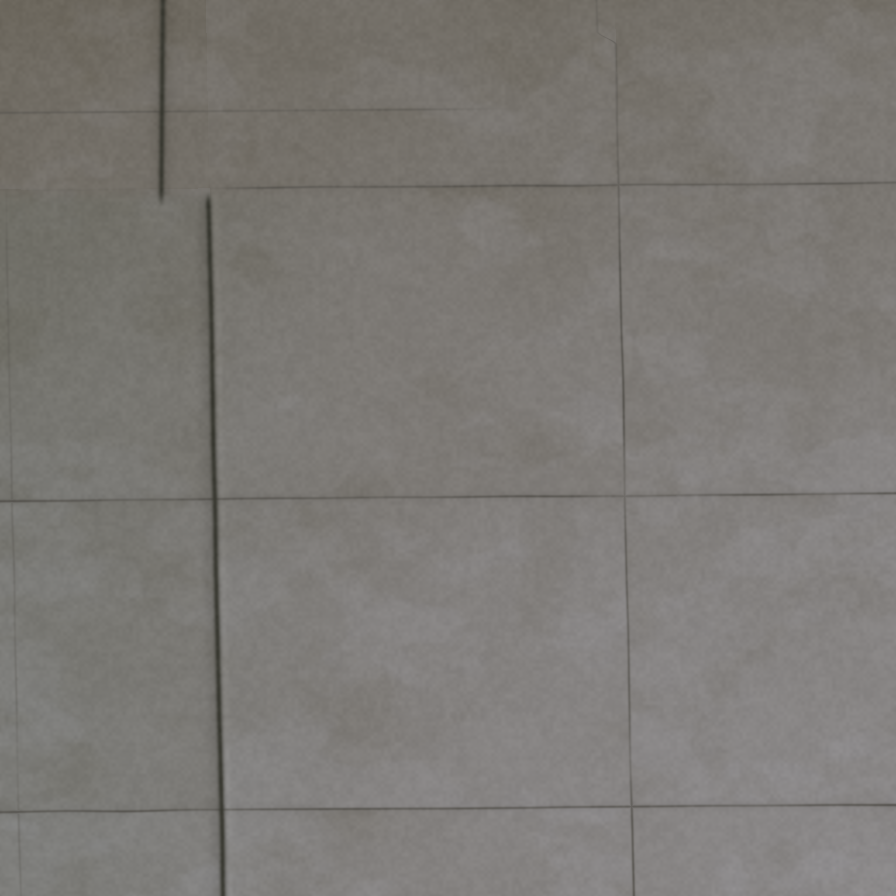
Give the GLSL for this texture, as a Shadertoy shader.

```glsl
#define ROW_PITCH 0.347
#define ROW_START 0.096
#define COLUMN_PITCH 0.456
#define COLUMN_START 0.251
#define ROW_TILT 0.008
#define COLUMN_TILT 0.021
#define SEAM_HEIGHT 0.782
#define JOINT_WIDTH 0.0016
#define GAP_WIDTH 0.0033
#define MOTTLE 0.85
#define GRAIN 0.022

const vec3 WARM_GREY = vec3(0.42, 0.40, 0.36);
const vec3 COOL_GREY = vec3(0.54, 0.53, 0.53);
const vec3 JOINT_COLOR = vec3(0.35, 0.34, 0.32);
const vec3 GAP_COLOR = vec3(0.22, 0.22, 0.19);

float hash(vec2 p) {
    vec3 q = fract(vec3(p.xyx) * 0.1031);
    q += dot(q, q.yzx + 33.33);
    return fract((q.x + q.y) * q.z);
}

float noise(vec2 p) {
    vec2 i = floor(p), f = fract(p);
    f = f * f * (3.0 - 2.0 * f);
    return mix(mix(hash(i), hash(i + vec2(1, 0)), f.x),
               mix(hash(i + vec2(0, 1)), hash(i + vec2(1, 1)), f.x), f.y);
}

float fbm(vec2 p) {
    float sum = 0.0, weight = 0.5;
    for (int i = 0; i < 5; i++) {
        sum += weight * noise(p);
        p = mat2(1.96, 0.3, -0.3, 1.96) * p + 17.3;
        weight *= 0.52;
    }
    return sum;
}

// Soft line profile, kept at least about a pixel wide
float line(float d, float width) {
    float w = max(width, 0.6 / iResolution.y);
    return exp(-d * d / (w * w));
}

// Trowelled cement: broad clouds plus sharper-edged pale and dark patches
float cement(vec2 p) {
    vec2 warp = vec2(fbm(p * 9.0), fbm(p * 9.0 + 40.0)) - 0.5;
    vec2 q = p + 0.05 * warp;
    float clouds = fbm(q * vec2(5.0, 7.0)) - 0.5;
    float pale = smoothstep(0.52, 0.66, fbm(q * vec2(9.0, 16.0) + 8.0));
    float dark = smoothstep(0.54, 0.72, fbm(q * vec2(10.0, 15.0) + 61.0));
    return 0.40 * clouds + 0.17 * (pale - 0.3) - 0.15 * (dark - 0.2);
}

void mainImage(out vec4 fragColor, in vec2 fragCoord) {
    vec2 uv = fragCoord / iResolution.xy;
    float upper = smoothstep(SEAM_HEIGHT - 0.012, SEAM_HEIGHT + 0.012, uv.y);
    float top = smoothstep(0.95, 0.965, uv.y);

    // Slightly tilted tile grid
    float wobble = 0.0015 * (noise(uv.yx * 14.0) - 0.5);
    float across = uv.x + COLUMN_TILT * uv.y - COLUMN_START + wobble;
    float rise = uv.y - ROW_TILT * (uv.x - 0.25) - ROW_START + wobble;
    vec2 cell = floor(vec2(across / COLUMN_PITCH, rise / ROW_PITCH));
    float rowDist = rise - ROW_PITCH * round(rise / ROW_PITCH);

    // Light falls off towards the upper left; each tile has its own tone
    float tone = 0.70 + 0.32 * uv.x - 0.62 * pow(uv.y, 1.5);
    tone += 0.06 * (hash(cell + 5.0) - 0.5);
    tone += MOTTLE * cement(uv + 3.7 * cell + 11.0);
    vec3 color = mix(WARM_GREY, COOL_GREY, tone);
    color.r -= 0.012 * (1.0 - smoothstep(0.0, 0.5, uv.x)) * (1.0 - upper);

    // Thin joints, worn to uneven strength
    float wear = 0.35 + 0.6 * noise(uv * 13.0 + 3.0);
    float leftFade = mix(1.0, smoothstep(0.20, 0.30, uv.x), upper);
    float joints = line(rowDist, JOINT_WIDTH) * leftFade;
    float mainColumn = across - COLUMN_PITCH + 0.02 * top;
    joints = max(joints, line(mainColumn, JOINT_WIDTH) * mix(1.0, 0.5, top));
    float cutColumn = across + 0.5 * COLUMN_PITCH;
    joints = max(joints, 0.35 * line(cutColumn, JOINT_WIDTH) * (1.0 - upper));
    float extraRow = uv.y - 0.874 - ROW_TILT * uv.x;
    float extraFade = 1.0 - smoothstep(0.42, 0.60, uv.x);
    joints = max(joints, 0.65 * line(extraRow, JOINT_WIDTH) * extraFade);
    color = mix(color, JOINT_COLOR, joints * wear);
    color -= 0.012 * line(rowDist, 0.006) * leftFade;

    // Open gap, broken sideways at the seam, with a shaded and a lit side
    float lowerGap = across + 0.002;
    float upperGap = uv.x - 0.180 - 0.008 * (uv.y - 0.78);
    float lowerMask = 1.0 - smoothstep(0.772, 0.788, uv.y);
    float upperMask = smoothstep(0.765, 0.79, uv.y);
    float gap = max(line(lowerGap, GAP_WIDTH) * lowerMask,
                    line(upperGap, GAP_WIDTH) * upperMask);
    float shade = line(lowerGap + 0.006, 0.008) * lowerMask
                + line(upperGap, 0.012) * upperMask;
    float lit = line(lowerGap - 0.008, 0.004) * lowerMask;
    color += 0.02 * lit - 0.035 * shade;
    color = mix(color, GAP_COLOR, gap * 0.95);

    // Fine surface grain
    color += GRAIN * (noise(uv * 260.0) + noise(uv * 130.0 + 9.0) - 1.0);
    fragColor = vec4(clamp(color, 0.0, 1.0), 1.0);
}
```
